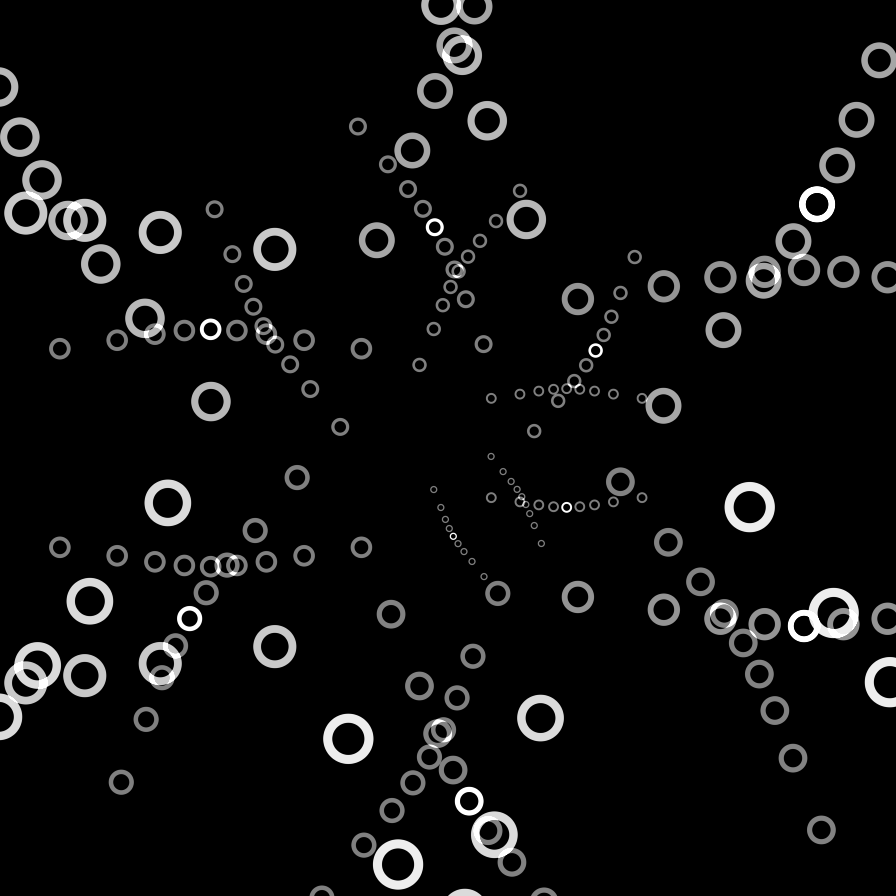
Write a Shadertoy shader that draws this pattern.

```glsl
// Thin grey rings in mirrored pairs of bowed chains, on black.
// Each pair grows with its number and turns by a sixth of a circle,
// so the chains wind outward from the centre as a stepped spiral.

// Coverage of a ring outline centred on the origin
float ring(vec2 p, float radius, float halfWidth, float blur) {
    float d = abs(length(p) - radius) - halfWidth;
    return 1.0 - smoothstep(-0.5 * blur, 0.5 * blur, d);
}

void mainImage(out vec4 fragColor, in vec2 fragCoord) {
    float shortSide = min(iResolution.x, iResolution.y);
    float pixel = 22.65 / shortSide;
    vec2 p = (fragCoord - 0.5 * iResolution.xy) * pixel;
    float light = 0.0;

    for (int i = 2; i <= 14; i++) {
        // Turn and scale into the frame of this pair
        float size = float(i);
        float angle = radians(60.0) * (size - 3.0);
        vec2 axis = vec2(cos(angle), sin(angle));
        vec2 q = vec2(dot(p, axis), dot(p, vec2(-axis.y, axis.x))) / size;
        float blur = 1.3 * pixel / size;
        float grey = max(0.5, 0.07 * size - 0.05);

        // Nine rings, spread wider towards the ends of a shallow arc
        for (int j = -4; j <= 4; j++) {
            float k = float(j);
            vec2 centre = vec2(1.0 + 0.46 * tan(0.236 * k), 0.5 - 0.0051 * k * k);
            // The middle ring of the lower chain shines twice as bright
            float boost = (j == 0 && q.y < 0.0) ? 2.0 : 1.0;
            vec2 offset = vec2(q.x, abs(q.y)) - centre;
            light += boost * grey * ring(offset, 0.0372, 0.0082, blur);
        }
    }

    fragColor = vec4(vec3(min(light, 1.0)), 1.0);
}
```
